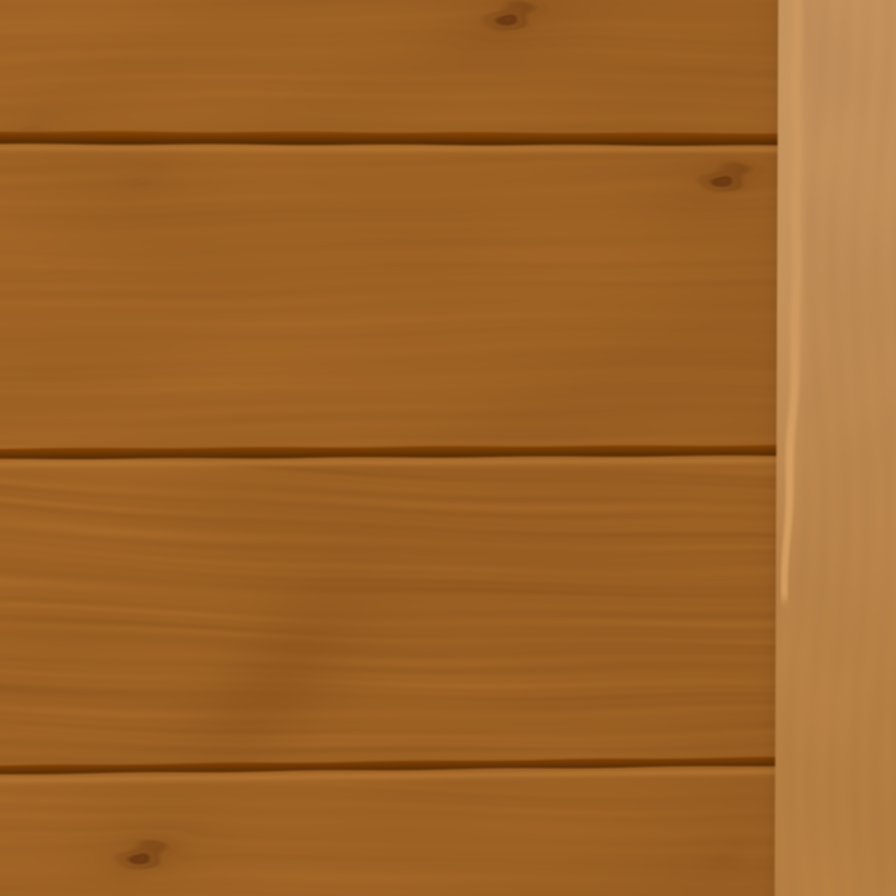
Write a Shadertoy shader that draws this texture.

```glsl
const float PITCH = 0.350;         // board height
const float FIRST_GROOVE = 0.1455; // centre of the lowest groove
const float GROOVE_HALF = 0.0048;
const float LIP_OFFSET = 0.0115;   // lit edge below each groove
const float SOFT = 0.0022;
const float POST_X = 0.8665;
const float STREAK_END = 0.32;
const float RING_FREQ = 225.0;
const vec2 KNOT_SIZE = vec2(0.021, 0.012);
const vec2 SMUDGE = vec2(0.31, 0.24);

const vec3 WOOD_LIGHT = vec3(0.655, 0.412, 0.158);
const vec3 WOOD_MID = vec3(0.605, 0.372, 0.137);
const vec3 WOOD_DARK = vec3(0.500, 0.285, 0.075);
const vec3 GROOVE = vec3(0.425, 0.215, 0.015);
const vec3 LIP = vec3(0.715, 0.470, 0.205);
const vec3 KNOT = vec3(0.400, 0.205, 0.055);
const vec3 POST_TOP = vec3(0.755, 0.555, 0.350);
const vec3 POST_LOW = vec3(0.705, 0.490, 0.255);
const vec3 POST_EDGE = vec3(0.800, 0.600, 0.385);
const vec3 STREAK = vec3(0.870, 0.650, 0.400);

// Broad uneven tone, about -1 to 1
float blotches(vec2 p) {
    float a = sin(p.x * 7.0 + 2.0 * sin(p.y * 9.0 + 1.0));
    float b = sin(p.y * 23.0 + 1.7 * sin(p.x * 8.0 + 2.0));
    float c = sin(p.x * 19.0 - p.y * 13.0 + 2.0 * sin(p.y * 17.0));
    return 0.4 * a + 0.35 * b + 0.25 * c;
}

// Growth rings running along the board
float grain(vec2 p, float seed) {
    float y = p.y + 0.007 * sin(p.x * 4.0 + seed * 2.1)
            + 0.002 * sin(p.x * 13.0 + p.y * 29.0 + seed);
    float wide = sin(y * 88.0 + p.x * 2.0 + seed);
    float rings = sin(y * RING_FREQ + 1.8 * sin(y * 41.0 + seed));
    float fine = sin(y * RING_FREQ * 2.2 + 1.5 * sin(y * 97.0 + p.x * 3.0));
    float fade = 0.7 + 0.3 * sin(p.x * 9.0 + y * 60.0 + seed);
    return (0.25 * wide + 0.5 * rings + 0.25 * fine) * fade;
}

// Knot centre in xy and strength in z; side is 0 or 1
vec3 knotAt(float board, float side) {
    float upper = max(board - 1.0, 0.0);
    float x = 0.16 + 0.65 * side - 0.12 * upper * (1.0 + side);
    float v = 0.79 + 0.08 * board - upper * (0.915 - 0.35 * side);
    float s = sign(board);
    float strength = 0.65 * abs(s) + 0.35 * s * (2.0 * side - 1.0);
    return vec3(x, FIRST_GROOVE + (board + v) * PITCH, strength);
}

vec3 boards(vec2 p, float soft) {
    // Grooves tilt a little more towards the bottom
    float level = (p.y - FIRST_GROOVE) / PITCH;
    float tilt = 0.011 - 0.0065 * level;
    level -= tilt * (p.x - 0.43) / PITCH;
    float board = floor(level);
    float across = fract(level);
    float d = (level - round(level)) * PITCH;

    // Knots darken the wood and bend the grain around them
    float knot = 0.0, halo = 0.0, bend = 0.0;
    for (int i = 0; i < 2; i++) {
        vec3 k = knotAt(board, float(i));
        vec2 q = p - k.xy;
        q.y -= 0.25 * q.x;
        vec2 e = q / KNOT_SIZE;
        float r = length(e) + 0.25 * sin(e.x * 2.5 + e.y * 3.0);
        knot += k.z * k.z * exp(-r * r) * (0.75 + 0.25 * sin(r * 7.0 + e.x));
        float near = k.z * exp(-dot(e, e) * 0.09);
        halo += near;
        bend += near * 0.012 * sign(q.y) * smoothstep(0.0, 0.02, abs(q.y));
    }

    // Base tone, grain and wear
    float main = 1.0 - min(abs(board), 1.0);
    float slant = 0.055 * p.x * across * main;
    float g = grain(p + vec2(0.0, slant - bend), board * 3.7);
    float tone = 0.40 + 0.55 * p.x + 0.30 * blotches(p + board * 0.37);
    vec3 col = mix(WOOD_LIGHT, WOOD_MID, clamp(tone, 0.0, 1.0));
    float contrast = 0.13 + 0.13 * main;
    col = mix(col, WOOD_DARK, contrast * (0.5 + g));
    vec2 m = p - SMUDGE;
    m.x -= 0.6 * m.y;
    m /= vec2(0.065, 0.105);
    col = mix(col, WOOD_DARK, 0.30 * main * exp(-dot(m, m)));
    col = mix(col, WOOD_DARK, 0.20 * min(halo, 1.0));
    col = mix(col, KNOT, clamp(knot, 0.0, 0.85));

    // Lit lip and dark groove, wider towards the top
    float lip = (d + LIP_OFFSET) / 0.0042;
    col = mix(col, LIP, 0.65 * exp(-lip * lip));
    float halfWidth = GROOVE_HALF + 0.0011 * round(level)
                    + 0.0005 * sin(p.x * 31.0 + level * 5.0);
    float cut = 1.0 - smoothstep(-soft, soft, abs(d) - halfWidth);
    vec3 grooveCol = GROOVE * (1.0 + 0.18 * d / GROOVE_HALF);
    return mix(col, grooveCol, cut);
}

vec3 post(vec2 p, float x, float soft) {
    vec3 col = mix(POST_LOW, POST_TOP, smoothstep(0.05, 0.95, p.y));
    col *= 1.0 + 0.018 * blotches(p * vec2(2.5, 1.3) + 0.6);
    col *= 1.0 + 0.006 * sin(p.x * 260.0 + 2.0 * sin(p.y * 11.0));
    float strip = 1.0 - smoothstep(0.022, 0.036, x);
    col = mix(col, POST_EDGE, 0.6 * strip * smoothstep(0.2, 0.9, p.y));
    // Thin bright chip, tapering downwards
    float rise = clamp((p.y - STREAK_END) / 0.3, 0.0, 1.0);
    float chip = abs(x - 0.009 - 0.012 * rise - 0.001 * sin(p.y * 47.0));
    float glow = 1.0 - smoothstep(0.001, 0.004 + 0.003 * rise + soft, chip);
    glow *= smoothstep(STREAK_END, STREAK_END + 0.02, p.y);
    return mix(col, STREAK, glow * mix(0.75, 0.25, smoothstep(0.45, 0.8, p.y)));
}

void mainImage(out vec4 fragColor, in vec2 fragCoord) {
    vec2 p = fragCoord / iResolution.xy;
    float soft = max(SOFT, 1.0 / iResolution.y);
    float x = p.x - POST_X - 0.004 * (p.y - 0.5);
    vec3 wall = boards(p, soft) * (1.0 - 0.07 * exp(min(x, 0.0) * 130.0));
    vec3 col = mix(wall, post(p, x, soft), smoothstep(-soft, soft, x));
    fragColor = vec4(col, 1.0);
}
```
